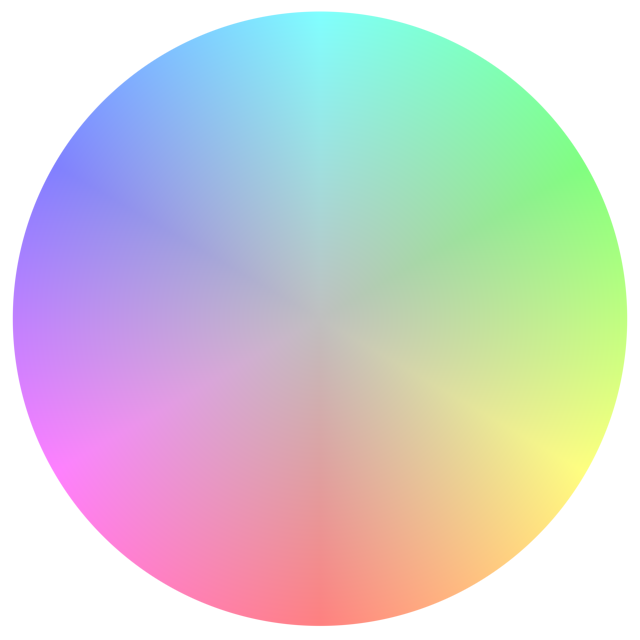
Write a WebGL 2 fragment shader that draws this background.

```glsl
#version 300 es
precision highp float;
// A pastel hue wheel on white, fading to grey at its centre.

uniform vec2 u_resolution;
out vec4 fragColor;

const float TAU = 6.28318531;
const vec3 WHITE = vec3(1.0);
const vec2 WHEEL_CENTER = vec2(0.5, 0.502);
const float WHEEL_RADIUS = 0.48;
const float LIGHTNESS = 0.75;

// Hue in turns, saturation and lightness from 0 to 1.
vec3 hslToRgb(float hue, float saturation, float lightness) {
    vec3 ramp = abs(mod(hue * 6.0 + vec3(0.0, 4.0, 2.0), 6.0) - 3.0) - 1.0;
    vec3 pureHue = clamp(ramp, 0.0, 1.0);
    float chroma = saturation * (1.0 - abs(2.0 * lightness - 1.0));
    return lightness + chroma * (pureHue - 0.5);
}

// Red points down; hue runs counterclockwise, saturation grows outward.
vec3 hueWheel(vec2 offset, float radius, float lightness) {
    float hue = atan(offset.x, -offset.y) / TAU;
    float saturation = min(length(offset) / radius, 1.0);
    return hslToRgb(hue, saturation, lightness);
}

// Coverage of a disc with an edge of the given width.
float discMask(vec2 offset, float radius, float edge) {
    return 1.0 - smoothstep(-0.5 * edge, 0.5 * edge, length(offset) - radius);
}

void main() {
    float side = min(u_resolution.x, u_resolution.y);
    vec2 uv = (gl_FragCoord.xy - 0.5 * u_resolution) / side + 0.5;
    vec2 offset = uv - WHEEL_CENTER;

    vec3 wheel = hueWheel(offset, WHEEL_RADIUS, LIGHTNESS);
    float mask = discMask(offset, WHEEL_RADIUS, 1.5 / side);
    fragColor = vec4(mix(WHITE, wheel, mask), 1.0);
}
```
